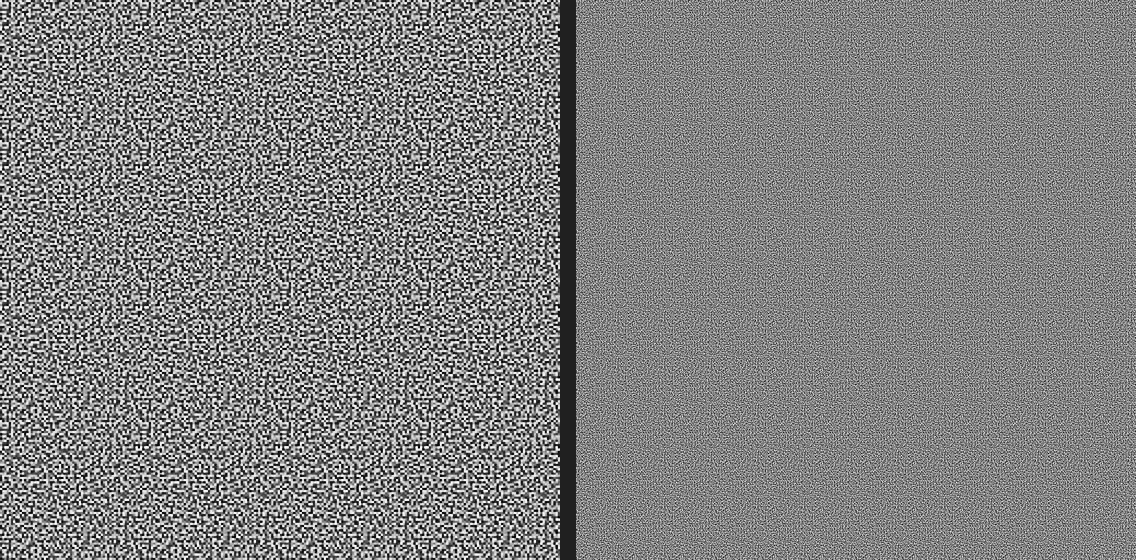
Left: one tile. Right: repeated 3 by 3.
Write a three.js fragment shader that draws this texture.

```glsl
varying vec2 vUv;

#define TILES 4.0          // repeats of the noise patch across the canvas
#define GRAINS 64.0        // grains across one patch
#define BLUR_SIGMA 0.8     // width of the removed low frequencies, in grains
#define EDGE_SOFTNESS 0.4  // half width of the blend between grains
#define CONTRAST 9.3       // spreads the greys evenly from black to white
#define BRIGHTNESS 0.07

// Random value per grain, wrapping at the patch border
float grainHash(vec2 cell) {
  cell = mod(cell, GRAINS);
  return fract(sin(dot(cell, vec2(127.1, 311.7))) * 43758.5453);
}

// Blue noise: white noise minus its Gaussian-blurred neighbourhood
float blueNoise(vec2 cell) {
  float blurred = 0.0;
  float total = 0.0;
  for (int y = -2; y <= 2; y++) {
    for (int x = -2; x <= 2; x++) {
      vec2 offset = vec2(float(x), float(y));
      float weight = exp(-dot(offset, offset) / (2.0 * BLUR_SIGMA * BLUR_SIGMA));
      blurred += weight * grainHash(cell + offset);
      total += weight;
    }
  }
  return grainHash(cell) - blurred / total;
}

// Blend of the four nearest grains with softened borders
float softGrain(vec2 p) {
  vec2 cell = floor(p - 0.5);
  vec2 blend = smoothstep(0.5 - EDGE_SOFTNESS, 0.5 + EDGE_SOFTNESS, fract(p - 0.5));
  float lower = mix(blueNoise(cell), blueNoise(cell + vec2(1.0, 0.0)), blend.x);
  float upper = mix(blueNoise(cell + vec2(0.0, 1.0)), blueNoise(cell + 1.0), blend.x);
  return mix(lower, upper, blend.y);
}

void main() {
  float grain = softGrain(vUv * TILES * GRAINS);

  // Logistic curve turns the bell-shaped values into evenly shared greys
  float grey = 1.0 / (1.0 + exp(-CONTRAST * grain - BRIGHTNESS));
  gl_FragColor = vec4(vec3(grey), 1.0);
}
```
